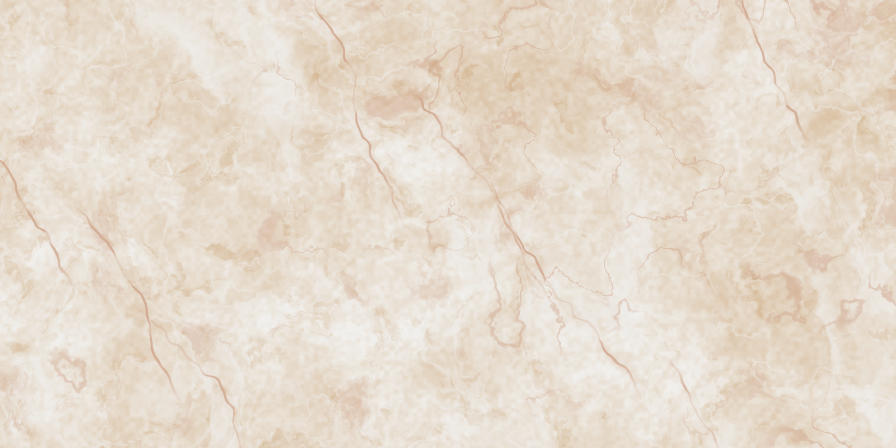
A Shadertoy shader for this texture:

```glsl
// Cream marble slab: mottled clouds, pale bands, oblique streaks and thin rusty veins.

const vec3 TAN = vec3(0.86, 0.77, 0.66);
const vec3 IVORY = vec3(0.93, 0.91, 0.88);
const vec3 RUST = vec3(0.80, 0.61, 0.50);
const vec3 MILK = vec3(0.935, 0.93, 0.92);
const float MEAN_TONE = 0.60;
const float CLOUD_CONTRAST = 2.0;
const float GRAIN_CONTRAST = 0.36;
const float STREAK_ANGLE = 0.40;
const float BAND_ANGLE = -1.25;
const float VEIN_ANGLE = -1.08;
const float VEIN_WIDTH = 0.0012;
const int VEIN_COUNT = 8;

// Integer hash of a lattice point, 0 to 1
float hash(vec2 cell) {
    uvec2 u = uvec2(ivec2(cell)) * uvec2(1597334673u, 3812015801u);
    uint h = (u.x ^ u.y) * 1597334673u;
    h ^= h >> 15;
    h *= 2246822519u;
    h ^= h >> 13;
    return float(h >> 8) / 16777216.0;
}

float noise(vec2 p) {
    vec2 cell = floor(p);
    vec2 f = fract(p);
    f = f * f * (3.0 - 2.0 * f);
    float low = mix(hash(cell), hash(cell + vec2(1, 0)), f.x);
    float high = mix(hash(cell + vec2(0, 1)), hash(cell + vec2(1, 1)), f.x);
    return mix(low, high, f.y);
}

vec2 rotate(vec2 p, float angle) {
    float c = cos(angle), s = sin(angle);
    return vec2(c * p.x + s * p.y, c * p.y - s * p.x);
}

float fbm(vec2 p, float gain) {
    float sum = 0.0, total = 0.0, amp = 1.0;
    for (int i = 0; i < 6; i++) {
        sum += amp * noise(p);
        total += amp;
        amp *= gain;
        p = rotate(p, 0.6) * 2.03 + 17.3;
    }
    return sum / total;
}

// Thin lines along the mid level of a noise field
float crackle(vec2 p, float scale, float width, float pixel) {
    float d = abs(noise(p * scale) - 0.5) / scale;
    return 1.0 - smoothstep(width, width + 1.5 * pixel, d);
}

// One long wandering fissure, fading at its ends
float fissure(vec2 p, float id, float pixel) {
    vec2 centre = vec2(2.0 * fract(0.53 + id * 0.618), fract(0.58 + id * 0.755));
    float turn = hash(vec2(id, 41.0)) - 0.5;
    float halfLength = mix(0.12, 0.42, hash(vec2(id, 7.0)));
    vec2 q = rotate(p - centre, VEIN_ANGLE + 0.35 * turn);
    q.y += 0.05 * (noise(vec2(q.x * 7.0, id * 9.0)) - 0.5);
    q.y += 0.014 * (noise(vec2(q.x * 38.0, id * 5.0)) - 0.5);
    float line = 1.0 - smoothstep(VEIN_WIDTH, VEIN_WIDTH + 1.3 * pixel, abs(q.y));
    float halo = 0.18 * exp(-abs(q.y) / 0.008);
    float ends = 1.0 - smoothstep(0.6, 1.0, abs(q.x) / halfLength);
    float breaks = 0.3 + 0.7 * smoothstep(0.25, 0.6, noise(vec2(q.x * 24.0, id)));
    return (line + halo) * ends * breaks;
}

void mainImage(out vec4 fragColor, in vec2 fragCoord) {
    vec2 p = fragCoord / iResolution.y;
    float pixel = 1.0 / iResolution.y;
    vec2 bend = vec2(fbm(p * 5.0 + 31.0, 0.6), fbm(p * 5.0 + 73.0, 0.6)) - 0.5;
    vec2 warped = p + 0.22 * bend;

    // Mottled base
    float tone = MEAN_TONE + CLOUD_CONTRAST * (fbm(warped * 3.5 + 5.0, 0.78) - 0.5);
    tone += GRAIN_CONTRAST * (noise(p * 95.0) - 0.5);
    float flecks = smoothstep(0.60, 0.78, fbm(warped * 24.0 + 11.0, 0.6));
    tone -= 0.45 * flecks;

    // Oblique streaks, present in patches
    vec2 s = rotate(p + 0.06 * bend, STREAK_ANGLE);
    float streakMask = smoothstep(0.48, 0.72, noise(p * 2.6 + 19.0));
    tone += 0.65 * streakMask * (fbm(s * vec2(4.0, 26.0), 0.6) - 0.5);

    // Pale bands with one crisp side
    vec2 b = rotate(p + 0.13 * bend, BAND_ANGLE);
    float band = noise(b * vec2(2.2, 8.0) + 3.0);
    float milk = smoothstep(0.70, 0.78, band) * (1.0 - 0.6 * smoothstep(0.78, 0.95, band));
    milk *= smoothstep(0.35, 0.60, fbm(b * vec2(8.0, 22.0), 0.7));

    vec3 colour = mix(TAN, IVORY, clamp(tone, -0.25, 1.2));
    colour = mix(colour, MILK, 0.65 * milk);

    // Fine pale and rusty crackle
    float patches = smoothstep(0.50, 0.75, noise(p * 6.0 + 51.0));
    float paleLines = crackle(warped + 7.0, 17.0, 0.0008, pixel);
    float rustLines = crackle(warped * 1.1 + 2.0, 11.0, 0.0005, pixel);
    colour = mix(colour, MILK, 0.40 * paleLines * (1.0 - patches));
    colour = mix(colour, RUST, 0.38 * rustLines * patches);

    // Long veins and rusty stains
    float veins = 0.0;
    for (int i = 0; i < VEIN_COUNT; i++) {
        veins = max(veins, fissure(p + 0.03 * bend, float(i), pixel));
    }
    float stain = smoothstep(0.62, 0.80, fbm(warped * 9.0 + 90.0, 0.65));
    colour = mix(colour, RUST, clamp(0.60 * veins + 0.30 * stain, 0.0, 0.7));

    fragColor = vec4(colour, 1.0);
}
```
